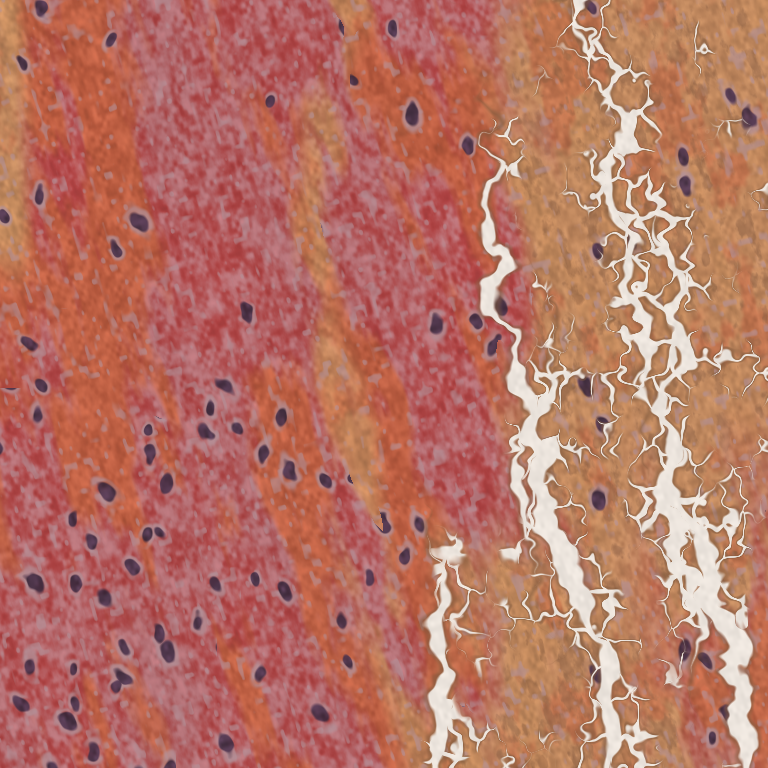
Write a Shadertoy shader that draws this texture.

```glsl
#define RED vec3(0.72, 0.27, 0.27)
#define ORANGE vec3(0.74, 0.37, 0.24)
#define MAUVE vec3(0.67, 0.43, 0.45)
#define TAN vec3(0.76, 0.55, 0.37)
#define BROWN vec3(0.50, 0.35, 0.24)
#define LILAC vec3(0.70, 0.57, 0.60)
#define PALE vec3(0.94, 0.91, 0.88)
#define NUCLEUS vec3(0.28, 0.19, 0.28)
#define GRAIN_SCALE 190.0
#define NUCLEI_GRID 22.0
#define TWIG_SCALE 25.0
#define CRACKS 6

float hash(vec2 p) {
    return fract(sin(dot(p, vec2(127.1, 311.7))) * 43758.5453);
}

vec2 hash2(vec2 p) {
    return vec2(hash(p), hash(p + 57.3));
}

float noise(vec2 p) {
    vec2 i = floor(p), f = fract(p);
    f = f * f * (3.0 - 2.0 * f);
    return mix(mix(hash(i), hash(i + vec2(1, 0)), f.x),
               mix(hash(i + vec2(0, 1)), hash(i + vec2(1, 1)), f.x), f.y);
}

float fbm(vec2 p) {
    float sum = 0.0, amp = 0.53;
    for (int i = 0; i < 4; i++) {
        sum += amp * noise(p);
        p = p * 2.03 + 17.1;
        amp *= 0.5;
    }
    return sum;
}

// Gap between the two nearest cell centres, zero on cell borders
float cellEdge(vec2 p) {
    vec2 id = floor(p), f = fract(p);
    float near = 9.0, next = 9.0;
    for (int y = -1; y <= 1; y++)
    for (int x = -1; x <= 1; x++) {
        vec2 g = vec2(x, y);
        float d = length(g + hash2(id + g) - f);
        next = min(next, max(near, d));
        near = min(near, d);
    }
    return next - near;
}

// x: signed distance to the long tears, y: distance to their centre lines
vec2 tears(vec2 p) {
    vec2 dist = vec2(1.0);
    for (int i = 0; i < CRACKS; i++) {
        float k = float(i);
        float midY = 0.05 + 0.8 * fract(k * 0.618);
        float reach = 0.24 + 0.1 * fract(k * 0.382);
        float t = (p.y - midY) / reach;
        float wander = 0.07 * (noise(vec2(p.y * 7.0, k * 9.0)) - 0.5)
                     + 0.035 * (noise(vec2(p.y * 32.0, k * 5.0)) - 0.5);
        float middle = 0.61 + 0.066 * k - 0.12 * (p.y - midY) + wander;
        float across = abs(p.x - middle);
        float width = (0.016 - 0.009 * midY) * (1.0 - t * t)
                    * (0.3 + 1.1 * noise(vec2(p.y * 22.0, k * 3.0)));
        dist.x = min(dist.x, across - max(width, -0.02));
        dist.y = min(dist.y, across + reach * max(abs(t) - 1.0, 0.0));
    }
    return dist;
}

// Scaled distance to the nearest nucleus, 1 on its outline
float nuclei(vec2 q, vec2 p, float tan_) {
    vec2 id = floor(q * NUCLEI_GRID);
    float crowd = smoothstep(0.5, 0.1, p.x) * smoothstep(0.62, 0.25, p.y);
    float chance = mix(0.16, 0.62, crowd) * (1.0 - 0.6 * tan_);
    float nearest = 9.0;
    for (int y = -1; y <= 1; y++)
    for (int x = -1; x <= 1; x++) {
        vec2 cell = id + vec2(x, y);
        vec2 rnd = hash2(cell + 31.7);
        vec2 d = q - (cell + 0.1 + 0.8 * rnd) / NUCLEI_GRID;
        float turn = 1.2 * (rnd.x - 0.5);
        d = mat2(cos(turn), sin(turn), -sin(turn), cos(turn)) * d;
        vec2 radius = vec2(0.0075, 0.0125) * (0.75 + 0.5 * rnd.y);
        if (hash(cell + 4.9) < chance) nearest = min(nearest, length(d / radius));
    }
    return nearest;
}

void mainImage(out vec4 fragColor, in vec2 fragCoord) {
    vec2 p = fragCoord / iResolution.xy;
    // Fibre space: x across the fibres, y along them
    vec2 q = mat2(0.96, -0.28, 0.28, 0.96) * p;
    q.x += 0.02 * (fbm(p * 5.0) - 0.5);

    float grain = noise(q * GRAIN_SCALE * vec2(1.0, 0.7));
    float clump = fbm(q * vec2(75.0, 42.0));
    float streak = fbm(q * vec2(24.0, 6.0) + 3.0);
    float patches = fbm(q * vec2(9.0, 4.0) + 11.0);

    // Red fibres
    vec3 col = mix(RED, MAUVE, smoothstep(0.3, 0.72, 0.5 * clump + 0.3 * grain + 0.25 * patches));
    col = mix(col, ORANGE, 0.85 * smoothstep(0.47, 0.66, streak));

    // Tan ground: right field, winding band and upper left rim
    float field = smoothstep(0.58, 0.72, p.x + 0.35 * (patches - 0.5) + 0.15 * (streak - 0.5));
    float mauvePatch = smoothstep(0.78, 0.92, p.x) * smoothstep(0.5, 0.3, p.y);
    field *= 1.0 - 0.8 * mauvePatch * smoothstep(0.35, 0.55, streak);
    float bandX = 0.43 + 0.3 * (p.y - 0.6) * (p.y - 0.6) - 0.06 * (p.y - 0.6);
    float band = smoothstep(0.045, 0.005, abs(p.x - bandX + 0.08 * (patches - 0.5)))
               * smoothstep(0.36, 0.56, streak);
    float rim = smoothstep(0.045, 0.015, p.x + 0.03 * (patches - 0.5)) * smoothstep(0.6, 0.7, p.y);
    float tanMask = max(field, max(0.85 * band, rim));
    vec3 ground = mix(TAN, ORANGE, 0.5 * smoothstep(0.52, 0.7, fbm(q * vec2(28.0, 15.0) + 40.0)));
    ground = mix(ground, BROWN, 0.55 * field * smoothstep(0.52, 0.72, clump));
    col = mix(col, ground, 0.92 * tanMask);

    // Fine grain and pale flecks
    col *= 0.85 + 0.18 * grain + 0.24 * (clump - 0.2);
    float fleck = noise(q * GRAIN_SCALE * vec2(0.75, 0.45) + 70.0);
    col = mix(col, LILAC, 0.6 * smoothstep(0.68, 0.92, fleck));

    // Nuclei with patchy halos
    float cell = nuclei(q, p, tanMask) + 0.7 * (noise(q * 95.0) - 0.5);
    col = mix(col, LILAC, 0.75 * smoothstep(1.9, 1.25, cell) * smoothstep(0.15, 0.6, noise(q * 70.0 + 9.0)));
    vec3 core = NUCLEUS * (0.75 + 0.5 * grain);
    col = mix(col, core, 0.92 * smoothstep(1.15, 0.75, cell));

    // Torn gaps with side twigs and brown borders
    vec2 jag = vec2(noise(p * 75.0), noise(p * 75.0 + 20.0)) - 0.5;
    vec2 tear = tears(p + 0.012 * jag);
    float edge = cellEdge((p + 0.02 * jag) * TWIG_SCALE * vec2(1.15, 0.85));
    float twigWidth = 0.16 * smoothstep(0.075, 0.0, tear.y) * field
                    + 0.24 * (noise(p * 24.0 + 6.0) - 0.58);
    float twig = smoothstep(0.045, -0.045, edge - twigWidth) * smoothstep(0.0, 0.05, twigWidth);
    twig *= smoothstep(0.2, 0.6, field);
    float gap = max(smoothstep(0.002, -0.002, tear.x), twig);
    float border = max(smoothstep(0.009, 0.001, tear.x),
                       smoothstep(0.2, 0.05, edge - twigWidth) * smoothstep(0.0, 0.06, twigWidth) * field);
    col = mix(col, BROWN, 0.55 * border);
    col = mix(col, PALE * (0.95 + 0.07 * grain), gap);

    fragColor = vec4(clamp(col, 0.0, 1.0), 1.0);
}
```
